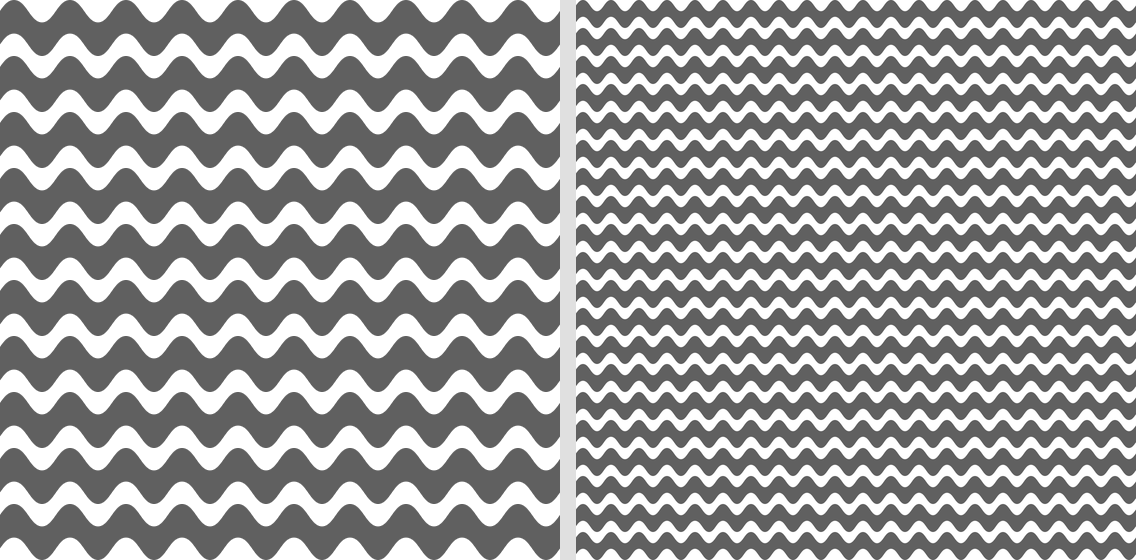
Left: one tile. Right: repeated 2 by 2.
Write a Shadertoy shader that draws this pattern.

```glsl
// Horizontal wavy stripes: grey bands on white, ten waves across and ten bands down.
// Each band is a strip of constant height around a rounded sine; its vertical
// distance is divided by the local slope to give evenly smooth edges.

const float TAU = 6.28318531;
const vec2 REPEATS = vec2(10.0);     // whole counts, so the canvas tiles
const float AMPLITUDE = 0.2;         // wave height, in cells
const float HALF_BAND = 0.3;         // half the band height, in cells
const vec3 GREY = vec3(0.378);
const vec3 WHITE = vec3(1.0);

// Sine with slightly fuller crests and straighter flanks, in -1..1
float roundedWave(float x) {
    float s = sin(TAU * x);
    float c = cos(TAU * x);
    return s + c * c * (0.03 + 0.12 * s);
}

// Signed distance to the nearest band, negative inside it
float waveBand(vec2 p, float amplitude, float halfBand) {
    float vertical = abs(fract(p.y - amplitude * roundedWave(p.x)) - 0.5) - halfBand;
    float slope = amplitude * TAU * cos(TAU * p.x);
    return vertical / sqrt(1.0 + slope * slope);
}

// Coverage of a shape, blended over one pixel
float coverage(float dist, float pixel) {
    return clamp(0.5 - dist / pixel, 0.0, 1.0);
}

void mainImage(out vec4 fragColor, in vec2 fragCoord) {
    vec2 cell = fragCoord / iResolution.xy * REPEATS;
    float pixel = REPEATS.y / iResolution.y;

    float band = coverage(waveBand(cell, AMPLITUDE, HALF_BAND), pixel);
    fragColor = vec4(mix(WHITE, GREY, band), 1.0);
}
```
